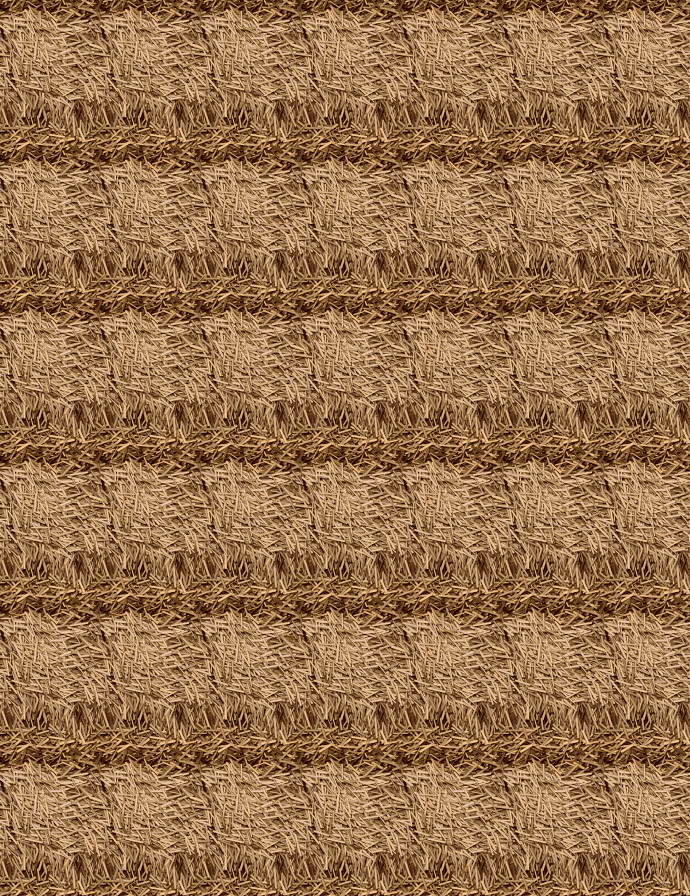
This texture is drawn by a Shadertoy shader. Its source:

```glsl
// Tiled straw bale: combed diagonal stalks, upright stubble and a dark matted seam.
const float TAU = 6.2831853;
const vec2 REPEATS = vec2(6.85, 5.95);   // tiles across and down
const vec2 GRID = vec2(10.0, 15.0);      // straw cells in one tile
const vec2 LAYER_SHIFT = vec2(0.37, 0.61);
const int LAYERS = 7;
const vec3 DARK_STRAW = vec3(0.28, 0.14, 0.05);
const vec3 PALE_STRAW = vec3(0.86, 0.71, 0.55);
const vec3 ASHEN = vec3(0.99, 1.0, 1.06);
const vec3 GOLDEN = vec3(1.03, 0.985, 0.84);

vec4 hash4(vec2 p, float seed) {
    vec4 h = p.x * vec4(127.1, 269.5, 419.2, 87.3) + p.y * vec4(311.7, 183.3, 371.9, 233.1);
    return fract(sin(h + seed * vec4(17.3, 41.7, 29.1, 53.9)) * 43758.55);
}

float segmentDistance(vec2 p, vec2 a, vec2 b) {
    vec2 ab = b - a;
    return length(p - a - ab * clamp(dot(p - a, ab) / dot(ab, ab), 0.0, 1.0));
}

// Soft round patch inside a tile, wrapped at the tile edges
float patchMask(vec2 t, vec2 center, vec2 size) {
    vec2 d = (fract(t - center + 0.5) - 0.5) / size;
    return exp(-dot(d, d));
}

// Uneven height of the seam along the tile
float seamWave(float x) {
    return 0.016 * sin(TAU * x) + 0.014 * sin(TAU * 3.0 * x + 1.0);
}

// Zone weights down the tile: x = matted seam, y = upright stubble
vec2 zones(vec2 t) {
    float v = fract(t.y + seamWave(t.x));
    float lower = smoothstep(0.81, 0.89, v);
    return vec2(1.0 - smoothstep(0.07, 0.15, v) + lower, smoothstep(0.62, 0.72, v) * (1.0 - lower));
}

// Overall brightness of the bale at a place in the tile
float baleTone(vec2 t) {
    vec2 z = zones(t);
    float tone = 0.78 - 0.15 * z.x - 0.15 * z.y;
    tone += 0.09 * sin(TAU * (t.x + 2.0 * t.y)) * sin(TAU * (2.0 * t.x - t.y));
    tone += 0.13 * sin(TAU * (3.0 * t.x + 2.0 * t.y)) * sin(TAU * (2.0 * t.x - 5.0 * t.y) + 1.0);
    tone += 0.18 * patchMask(t, vec2(0.45, 0.27), vec2(0.24, 0.11));
    tone -= 0.38 * patchMask(t, vec2(0.37, 0.80), vec2(0.17, 0.05));
    tone -= 0.22 * patchMask(t, vec2(0.85, 0.72), vec2(0.12, 0.04));
    float crack = 0.24 + 0.08 * sin(TAU * 2.0 * t.x + 0.6);
    return tone - crack * patchMask(t + vec2(0.0, seamWave(t.x)), vec2(0.5, 0.045), vec2(9.0, 0.035));
}

// Main direction of stalks, y pointing down
float strawAngle(vec2 t, float jitter) {
    vec2 z = zones(t);
    float combed = 0.62 + 0.3 * sin(TAU * t.x) + 1.7 * jitter;
    return mix(mix(combed, 1.57 + 1.2 * jitter, z.y), 2.5 * jitter, z.x);
}

// A straw sample is x = light, y = gold
vec2 strawSample(float tone, float gold) {
    return vec2(mix(0.19, 0.96, clamp(tone, 0.0, 1.12)), gold);
}

// Lifts the middle tones, then maps light to warm straw colours
vec3 strawColor(vec2 straw) {
    float red = straw.x * (1.63 - 0.70 * min(straw.x, 1.1)) - 0.01;
    float s = max((red - DARK_STRAW.r) / (PALE_STRAW.r - DARK_STRAW.r), -0.35);
    vec3 ramp = vec3(s, s, s > 0.0 ? pow(s, 1.2) : 0.5 * s);
    return mix(DARK_STRAW, PALE_STRAW, ramp) * mix(ASHEN, GOLDEN, straw.y);
}

// Paints one stalk with a shadow below it and a lit middle
vec2 paintStalk(vec2 under, vec2 p, vec2 a, vec2 b, float halfWidth, vec2 straw, float aa) {
    float shade = segmentDistance(p - vec2(0.05, 0.11), a, b);
    under.x *= 1.0 - 0.36 * (1.0 - smoothstep(halfWidth * 0.5, halfWidth + 0.13, shade));
    float d = segmentDistance(p, a, b);
    straw.x *= 1.08 - 0.3 * min(d / halfWidth, 1.5);
    return mix(under, straw, clamp((halfWidth - d) / aa + 0.5, 0.0, 1.0));
}

// One layer of scattered stalks on a wrapping cell grid
vec2 paintLayer(vec2 under, vec2 t, float layer, float aa) {
    vec2 g = t * GRID + LAYER_SHIFT * layer;
    for (int n = 0; n < 9; n++) {
        vec2 cell = floor(g) + vec2(n % 3 - 1, n / 3 - 1);
        vec2 id = mod(cell, GRID);
        vec4 r = hash4(id, layer + 1.0);
        vec4 s = hash4(id + 31.0, layer + 9.0);
        vec2 center = cell + r.xy;
        vec2 place = fract((center - LAYER_SHIFT * layer) / GRID);
        float seam = zones(place).x;
        float angle = strawAngle(place, r.z - 0.5);
        vec2 reach = mix(0.5, 0.97 - 0.25 * seam, s.x) * vec2(cos(angle), sin(angle));
        float tone = baleTone(place) + 0.85 * (r.w - 0.5) - 0.3 * step(0.88, s.w);
        float gold = clamp(0.6 * s.y + 0.4 * seam, 0.0, 1.0);
        under = paintStalk(under, g, center - reach, center + reach, mix(0.06, 0.12, s.z),
                           strawSample(tone + 0.025 * (layer - 3.0), gold), aa);
    }
    return under;
}

// Long leaning stem with a dark crease, once per tile
vec2 paintStem(vec2 under, vec2 t, float aa) {
    vec2 p = (vec2(fract(t.x + 0.4), fract(t.y)) - vec2(0.5, 0.42)) * GRID;
    p.x += 0.15 * sin(p.y * 0.9);
    vec2 reach = vec2(1.0, 3.7), side = vec2(0.28, -0.3);
    under.x *= 1.0 - 0.5 * (1.0 - smoothstep(0.05, 0.28, segmentDistance(p, -reach, reach)));
    return paintStalk(under, p, side - reach * 0.7, side + reach * 0.6, 0.08, strawSample(0.8, 0.2), aa);
}

void mainImage(out vec4 fragColor, in vec2 fragCoord) {
    vec2 uv = fragCoord / iResolution.xy;
    vec2 t = vec2(uv.x, 1.0 - uv.y) * REPEATS;
    float aa = GRID.y * REPEATS.y / iResolution.y;   // pixel size in cells
    vec2 straw = strawSample(baleTone(t) - 0.45, 0.5);
    for (int k = 0; k < LAYERS; k++) {
        straw = paintLayer(straw, t, float(k), aa);
        if (k == LAYERS - 2) straw = paintStem(straw, t, aa);
    }
    fragColor = vec4(clamp(strawColor(straw), 0.0, 1.0), 1.0);
}
```
